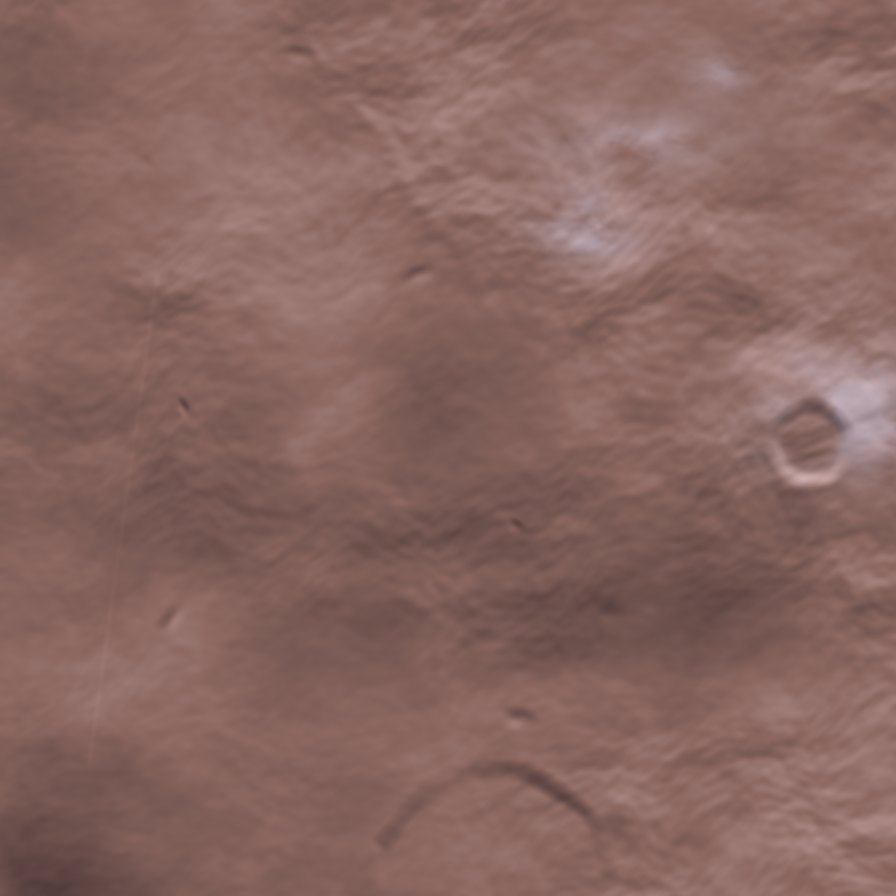
This texture is drawn by a Shadertoy shader. Its source:

```glsl
// Dusty red desert seen from orbit: soft albedo, low relief, craters and frost.
#define BASE_COLOR vec3(0.534, 0.395, 0.366)
#define FROST_COLOR vec3(0.71, 0.64, 0.68)
#define LIGHT_DIR vec2(0.18, 0.98)
#define RELIEF 0.0042
#define ALBEDO 1.35
#define MOTTLE 0.095
#define PATCHES 0.065
#define GRAIN 0.015
#define SCARP_CELLS 8.0
#define SCARP_SHARE 0.24
#define CRATER_WALL 0.012

vec2 hash2(vec2 p) {
    vec3 q = fract(p.xyx * vec3(0.1031, 0.1030, 0.0973));
    q += dot(q, q.yzx + 33.33);
    return fract((q.xx + q.yz) * q.zy);
}

vec2 gradientAt(vec2 cell) {
    float a = 6.2832 * hash2(cell + 71.0).x;
    return vec2(cos(a), sin(a));
}

float gradientNoise(vec2 p) {
    vec2 i = floor(p), f = p - i;
    vec2 u = f * f * f * (f * (f * 6.0 - 15.0) + 10.0);
    vec2 e = vec2(1.0, 0.0);
    float low = mix(dot(gradientAt(i), f), dot(gradientAt(i + e), f - e), u.x);
    float high = mix(dot(gradientAt(i + e.yx), f - e.yx), dot(gradientAt(i + 1.0), f - 1.0), u.x);
    return mix(low, high, u.y);
}

float fbm(vec2 p) {
    float sum = 0.0, amp = 0.5;
    for (int i = 0; i < 4; i++) {
        sum += amp * gradientNoise(p);
        p = mat2(0.96, 0.28, -0.28, 0.96) * p * 2.03 + 17.3;
        amp *= 0.5;
    }
    return sum;
}

float blob(vec2 p, vec2 center, vec2 radius) {
    vec2 d = (p - center) / radius;
    return exp(-dot(d, d));
}

float segment(vec2 p, vec2 a, vec2 b) {
    vec2 ab = b - a;
    return length(p - a - ab * clamp(dot(p - a, ab) / dot(ab, ab), 0.0, 1.0));
}

// Flat floor, steep wall and an outer slope that fades away
float crater(vec2 p, vec2 center, float radius) {
    float d = length(p - center) - radius;
    return smoothstep(-CRATER_WALL, CRATER_WALL, d) * exp(-max(d, 0.0) / 0.05);
}

float height(vec2 p) {
    float rugged = gradientNoise(p * 3.2 + 5.0) + (p.x - 0.5) * 0.5;
    rugged = mix(0.45, 1.30, smoothstep(-0.25, 0.35, rugged));
    vec2 along = mat2(0.92, -0.39, 0.39, 0.92) * p;
    along += 0.03 * vec2(gradientNoise(p * 7.0 + 80.0), gradientNoise(p * 7.0 + 90.0));
    float h = rugged * fbm(along * vec2(7.0, 10.0) + 3.0);
    vec2 w = p + 0.014 * vec2(gradientNoise(p * 16.0), gradientNoise(p * 16.0 + 40.0));
    h += 0.75 * crater(w, vec2(0.905, 0.505), 0.042);
    h += 0.75 * crater(w, vec2(0.55, 0.01), 0.13) * smoothstep(-0.7, 0.3, gradientNoise(p * 9.0));
    float ridge = segment(w, vec2(0.34, 0.95), vec2(0.54, 0.69)) / 0.011;
    return h + 0.16 * exp(-ridge * ridge) * smoothstep(-0.4, 0.3, gradientNoise(p * 12.0));
}

// Curved scarps of mixed size: a dark shadow with a lit foot below
float scarps(vec2 p) {
    vec2 cell = floor(p * SCARP_CELLS);
    vec2 place = hash2(cell + 9.0), kind = hash2(cell + 31.0);
    vec2 q = fract(p * SCARP_CELLS) - 0.5 - (place - 0.5) * 0.4;
    float a = (kind.y - 0.6) * 1.4;
    q = mat2(cos(a), -sin(a), sin(a), cos(a)) * q / mix(0.6, 1.15, place.y);
    q.y += 1.2 * (kind.y - 0.3) * q.x * q.x;
    float shadow = blob(q, vec2(0.0), vec2(0.13, 0.05));
    float foot = blob(q, vec2(0.02, -0.09), vec2(0.11, 0.06));
    return step(kind.x, SCARP_SHARE) * (0.25 + 0.95 * place.x) * (0.5 * foot - shadow);
}

// Broad light and dark ground with smaller ragged patches
float albedo(vec2 p) {
    float t = MOTTLE * fbm(p * 4.5 + 11.0) + PATCHES * fbm(p * vec2(11.0, 15.0) + 23.0);
    t += ALBEDO * 0.065 * blob(p, vec2(0.39, 0.50), vec2(0.075, 0.10));
    t += ALBEDO * 0.035 * blob(p, vec2(0.28, 0.80), vec2(0.15, 0.15));
    t += ALBEDO * 0.035 * blob(p, vec2(0.73, 0.78), vec2(0.27, 0.22));
    t += ALBEDO * 0.060 * blob(p, vec2(0.14, 0.27), vec2(0.11, 0.11));
    t += ALBEDO * 0.050 * blob(p, vec2(0.00, 0.65), vec2(0.07, 0.06));
    t += ALBEDO * 0.045 * blob(p, vec2(0.96, 0.15), vec2(0.18, 0.20));
    t -= ALBEDO * 0.058 * blob(p, vec2(0.70, 0.35), vec2(0.30, 0.13));
    t -= ALBEDO * 0.050 * blob(p, vec2(0.52, 0.57), vec2(0.10, 0.14));
    t -= ALBEDO * 0.055 * blob(p, vec2(0.22, 0.44), vec2(0.24, 0.14));
    t -= ALBEDO * 0.040 * blob(p, vec2(0.02, 0.86), vec2(0.13, 0.18));
    return t - 0.20 * blob(p, vec2(0.07, 0.02), vec2(0.11, 0.13));
}

float frost(vec2 p) {
    float f = 1.15 * blob(p, vec2(0.65, 0.75), vec2(0.050, 0.035));
    f += 0.70 * blob(p, vec2(0.72, 0.84), vec2(0.10, 0.030));
    f += 0.75 * blob(p, vec2(0.80, 0.91), vec2(0.035, 0.025));
    f += 1.10 * blob(p, vec2(0.94, 0.54), vec2(0.085, 0.070));
    return f * smoothstep(-0.38, 0.22, fbm(p * vec2(13.0, 20.0) + 7.0));
}

void mainImage(out vec4 fragColor, in vec2 fragCoord) {
    vec2 uv = fragCoord / iResolution.xy;
    vec2 warp = vec2(fbm(uv * 5.0 + 2.0), fbm(uv * 5.0 + 60.0));
    vec2 ground = uv + 0.13 * warp;

    // Slope toward the light gives the shading
    float reach = 0.0035;
    vec2 offset = LIGHT_DIR * reach;
    float slope = (height(uv - offset) - height(uv + offset)) / (2.0 * reach);
    float tone = albedo(ground) + RELIEF * slope + 0.13 * scarps(uv + 0.04 * warp);
    tone += GRAIN * gradientNoise(uv * vec2(60.0, 100.0));

    // Faint straight track
    float track = segment(uv, vec2(0.175, 0.69), vec2(0.10, 0.15));
    tone += 0.016 * (1.0 - smoothstep(0.0, 0.005, track));

    // Shadows stay warm, lit dust turns paler
    vec3 tint = mix(vec3(1.0, 0.74, 0.62), vec3(1.0, 0.98, 1.10), smoothstep(-0.03, 0.05, tone));
    vec3 color = BASE_COLOR + tone * tint;
    float bare = smoothstep(0.022, 0.044, length(uv - vec2(0.905, 0.516)));
    float cover = clamp(frost(uv + 0.04 * warp) * mix(0.15, 1.0, bare), 0.0, 0.9);
    color = mix(color, FROST_COLOR + RELIEF * slope, cover);
    fragColor = vec4(color, 1.0);
}
```
